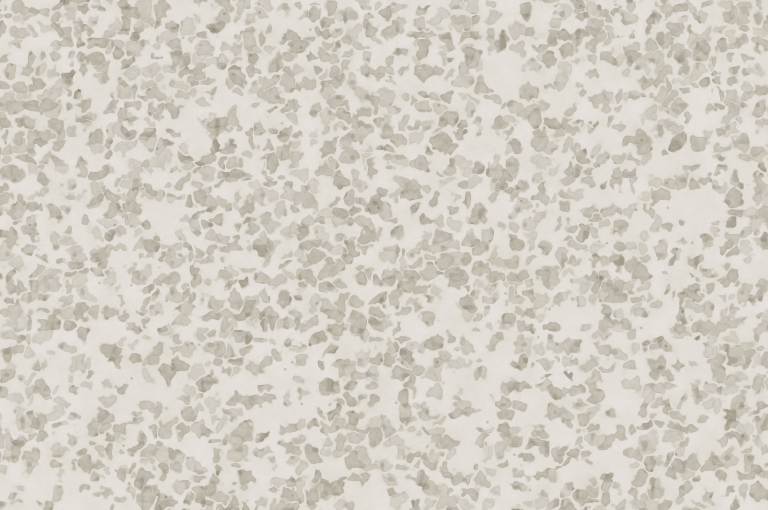
Reproduce this texture procedurally as a WebGL 1 fragment shader.

```glsl
precision highp float;
// Pale speckled stone: small grey-beige grains, often clumped, on warm white.
// Grains are jittered, warped ellipses on a grid; overlaps and noise darken
// them, and a soft halo stains the light ground around each grain.
uniform vec2 u_resolution;

float hash(vec2 p) {
  vec3 v = fract(p.xyx * vec3(0.1031, 0.1030, 0.0973));
  v += dot(v, v.yzx + 33.33);
  return fract((v.x + v.y) * v.z);
}

float noise(vec2 p) {
  vec2 i = floor(p), f = fract(p);
  f = f * f * (3.0 - 2.0 * f);
  return mix(mix(hash(i), hash(i + vec2(1.0, 0.0)), f.x),
             mix(hash(i + vec2(0.0, 1.0)), hash(i + vec2(1.0, 1.0)), f.x), f.y);
}

float fbm(vec2 p) {
  float sum = 0.0, amplitude = 0.533;
  for (int i = 0; i < 4; i++) {
    sum += amplitude * noise(p);
    p = mat2(1.6, 1.2, -1.2, 1.6) * p + 17.3;
    amplitude *= 0.5;
  }
  return sum;
}

vec2 warp(vec2 p) {
  return vec2(noise(p), noise(p + 71.7)) - 0.5;
}

// Signed distance to the grain of one cell, in cell units; large if absent.
float grainDistance(vec2 p, vec2 cell) {
  float clumping = 0.74 + 0.8 * (noise(cell * 0.33 + 5.1) - 0.5);
  if (hash(cell + 11.0) > clumping) return 9.0;
  vec2 centre = cell + 0.15 + 0.7 * vec2(hash(cell + 23.0), hash(cell + 47.0));
  float angle = 0.4 + 2.2 * (hash(cell + 59.0) - 0.5);
  float c = cos(angle), s = sin(angle);
  vec2 d = mat2(c, -s, s, c) * (p - centre);
  float radius = mix(0.27, 0.62, hash(cell + 83.0));
  return length(d * vec2(0.85, 1.15)) - radius;
}

void main() {
  vec2 p = gl_FragCoord.xy / u_resolution.y * 40.0;
  float pixel = 40.0 / u_resolution.y;

  // Ragged outlines from two scales of warping
  vec2 q = p + 0.75 * warp(p * 1.1) + 0.4 * warp(p * 2.9 + 9.0);
  float softness = max(0.09, 0.7 * pixel);

  // Gather the grains of the neighbouring cells
  float darkness = 0.0, cover = 0.0, halo = 0.0;
  for (int y = -1; y <= 1; y++) {
    for (int x = -1; x <= 1; x++) {
      vec2 cell = floor(q) + vec2(float(x), float(y));
      float d = grainDistance(q, cell);
      float inside = 1.0 - smoothstep(-softness, softness, d);
      float rim = 0.06 * (1.0 - smoothstep(0.0, 0.14, abs(d + 0.12)));
      float tone = inside * (0.17 + 0.3 * hash(cell + 101.0) + rim);
      darkness = max(darkness, tone) + 0.22 * min(darkness, tone);
      cover = max(cover, inside);
      halo = max(halo, 1.0 - smoothstep(0.0, 0.4, d));
    }
  }

  // Mottling, dark mineral patches and rare fine specks
  darkness *= 0.62 + 0.76 * fbm(p * 2.4 + 31.0);
  darkness += 0.3 * cover * smoothstep(0.7, 0.92, noise(p * 1.7 + 63.0));
  vec2 speckCell = floor(p * 1.5);
  vec2 speckOffset = fract(p * 1.5) - 0.3 - 0.4 * hash(speckCell + 7.0);
  float speck = 1.0 - smoothstep(0.08, 0.08 + 2.0 * pixel, length(speckOffset));
  darkness += 0.4 * speck * step(0.985, hash(speckCell + 131.0));

  // Warm white ground with faint stains
  float stain = 0.3 * halo + 1.3 * (fbm(p * 0.7 + 90.0) - 0.5) + 0.28;
  vec3 ground = mix(vec3(0.897, 0.879, 0.858), vec3(0.866, 0.846, 0.806),
                    clamp(stain, 0.0, 1.0));
  vec3 color = mix(ground, vec3(0.59, 0.56, 0.49), clamp(darkness, 0.0, 1.0));
  color += 0.012 * (noise(p * 6.0) - 0.5);
  gl_FragColor = vec4(color, 1.0);
}
```
